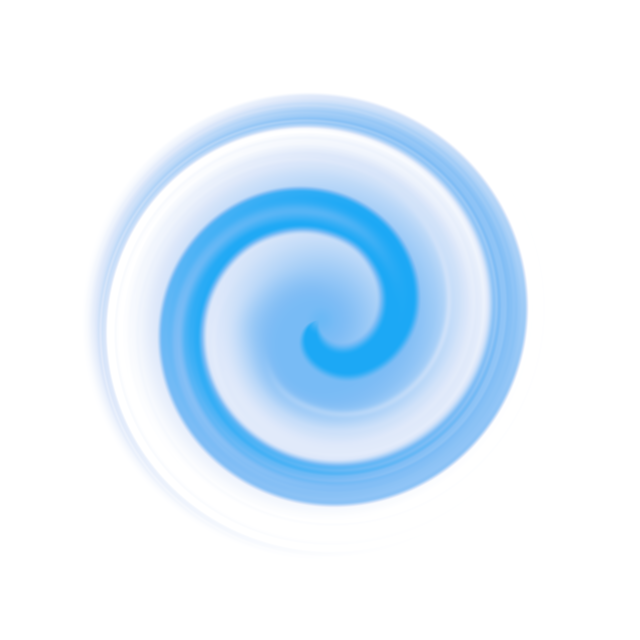
Reproduce this background procedurally as a Shadertoy shader.

```glsl
// A soft blue spiral swirl with streaked arms, fading into a white ground.

const float TAU = 6.2831853;

// Colours, from the deepest blue to the ground
const vec3 DEEP  = vec3(0.11, 0.66, 0.96);
const vec3 SKY   = vec3(0.50, 0.74, 0.96);
const vec3 HAZE  = vec3(0.87, 0.91, 0.98);
const vec3 WHITE = vec3(1.0);

// Spiral twist in turns: offset + linear * r + cubic * r^3
const float TWIST_OFFSET = -0.28;
const float TWIST_LINEAR = 3.07;
const float TWIST_CUBIC  = 15.1;

// Arm shape, as phase from 0 to 1 across one winding
const float ARM_START_INNER = 0.80;
const float ARM_START_OUTER = 0.57;
const float ARM_SOFTNESS    = 0.05;
const float ARM_EDGE        = 0.94;

// Detail
const float WISP_SCALE    = 17.0;
const float WISP_AMOUNT   = 0.035;
const float STREAK_COUNT  = 32.0;
const float STREAK_AMOUNT = 0.14;

float hash(vec2 cell) {
    vec3 q = fract(vec3(cell.xyx) * 0.1031);
    q += dot(q, q.yzx + 33.33);
    return fract((q.x + q.y) * q.z);
}

float noise(vec2 x) {
    vec2 cell = floor(x);
    vec2 f = fract(x);
    f = f * f * (3.0 - 2.0 * f);
    return mix(mix(hash(cell), hash(cell + vec2(1, 0)), f.x),
               mix(hash(cell + vec2(0, 1)), hash(cell + vec2(1, 1)), f.x), f.y);
}

float ridge(float x, float centre, float width) {
    float d = (x - centre) / width;
    return exp(-d * d);
}

// Paleness of the light band between two windings of the arm
float gapPaleness(float phase, float r) {
    float start = mix(0.47, 1.0, smoothstep(0.10, 0.33, r));
    float peak = mix(0.45, 0.87, smoothstep(0.0, 0.18, r));
    peak = mix(peak, 1.0, smoothstep(0.23, 0.32, r));
    float thread = ridge(phase, 0.20, 0.025)
                 * smoothstep(0.09, 0.14, r) * (1.0 - smoothstep(0.19, 0.24, r));
    return mix(start, peak, smoothstep(0.10, 0.45, phase)) + 0.10 * thread;
}

// Paleness of the blue arm, deep at the core and faint at the rim
float armPaleness(float phase, float r) {
    float pale = mix(0.11, 0.55, smoothstep(0.17, 0.29, r));
    pale = mix(pale, 1.0, smoothstep(0.30, 0.375, r));
    float sheen = ridge(phase, 0.80, 0.055)
                * smoothstep(0.12, 0.17, r) * (1.0 - smoothstep(0.22, 0.28, r));
    return pale + 0.22 * sheen;
}

vec3 paletteAt(float pale) {
    vec3 colour = mix(DEEP, SKY, clamp((pale - DEEP.r) / (SKY.r - DEEP.r), 0.0, 1.0));
    colour = mix(colour, HAZE, clamp((pale - SKY.r) / (HAZE.r - SKY.r), 0.0, 1.0));
    return mix(colour, WHITE, clamp((pale - HAZE.r) / (1.0 - HAZE.r), 0.0, 1.0));
}

void mainImage(out vec4 fragColor, in vec2 fragCoord) {
    vec2 p = (fragCoord - 0.5 * iResolution.xy) / min(iResolution.x, iResolution.y);
    float r = length(p);

    // Unwind the spiral into a phase across the arm
    float angle = atan(p.x, -p.y + 1e-6) / TAU;
    float twist = TWIST_OFFSET + TWIST_LINEAR * r + TWIST_CUBIC * r * r * r;
    float wisp = (noise(p * WISP_SCALE + 20.0) - 0.5) * (1.0 - smoothstep(0.08, 0.2, r));
    float phase = fract(twist - angle + WISP_AMOUNT * wisp);

    // Blend the gap into the arm, then close the arm at its outer edge
    float armStart = mix(ARM_START_INNER, ARM_START_OUTER, smoothstep(0.04, 0.24, r));
    float arm = smoothstep(armStart - ARM_SOFTNESS, armStart + ARM_SOFTNESS, phase);
    float pale = mix(gapPaleness(phase, r), armPaleness(phase, r), arm);
    pale = mix(pale, gapPaleness(0.0, r), smoothstep(ARM_EDGE, 1.0, phase));

    // Fine streaks drawn out along the windings
    float streak = noise(vec2(phase * STREAK_COUNT, r * 12.0)) - 0.5;
    float streakMask = smoothstep(0.10, 0.22, r) * (1.0 - smoothstep(0.32, 0.38, r));
    pale += STREAK_AMOUNT * streak * streakMask * sin(0.5 * TAU * phase) * mix(0.4, 1.0, arm);

    // Calm the core, where all the phases meet
    pale = mix(0.42, pale, smoothstep(0.0, 0.025, r));

    fragColor = vec4(paletteAt(pale), 1.0);
}
```
